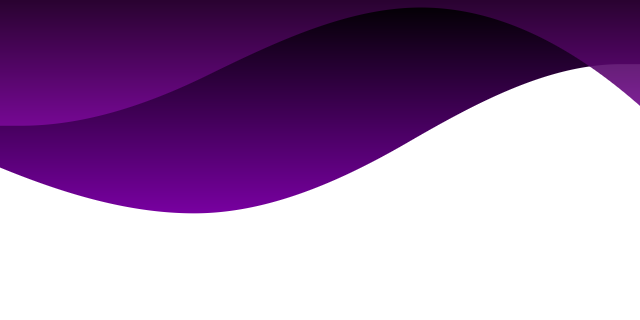
Reproduce this background procedurally as a WebGL 1 fragment shader.

```glsl
precision highp float;
// Two overlapping purple waves hang from the top edge over a white ground.
// Each lower edge is a smooth Hermite curve through four knots, and each
// wave has a vertical gradient; the upper one is slightly translucent.

uniform vec2 u_resolution;

const vec3 WHITE = vec3(1.0);
const vec3 BLACK = vec3(0.0);
const vec3 VIOLET = vec3(0.47, 0.0, 0.63);
const vec3 PLUM_DARK = vec3(0.18, 0.01, 0.21);
const vec3 PLUM_LIGHT = vec3(0.48, 0.033, 0.60);
const float VEIL_OPACITY = 0.9;

// Cubic between two knots, each holding (x, depth, slope); flat outside.
float hermite(float x, vec3 a, vec3 b) {
  float width = b.x - a.x;
  float t = clamp((x - a.x) / width, 0.0, 1.0);
  float s = 1.0 - t;
  float blend = t * t * (3.0 - 2.0 * t);
  return mix(a.y, b.y, blend) + width * t * s * (a.z * s - b.z * t);
}

// Depth below the top edge of a curve through four knots.
float wave(float x, vec3 a, vec3 b, vec3 c, vec3 d) {
  if (x < b.x) return hermite(x, a, b);
  if (x < c.x) return hermite(x, b, c);
  return hermite(x, c, d);
}

float backEdge(float x) {
  return wave(x, vec3(0.0, 0.5235, 0.41), vec3(0.607, 0.6667, 0.0),
              vec3(1.276, 0.444, -0.58), vec3(1.94, 0.2005, 0.0));
}

float frontEdge(float x) {
  return wave(x, vec3(0.065, 0.393, 0.0), vec3(0.651, 0.234, -0.49),
              vec3(1.315, 0.0235, 0.0), vec3(2.0, 0.331, 0.88));
}

// Antialiased coverage above an edge, corrected for the edge's slope.
float coverage(float depth, float edge, float slope, float pixel) {
  float dist = (edge - depth) / sqrt(1.0 + slope * slope);
  return clamp(dist / pixel + 0.5, 0.0, 1.0);
}

void main() {
  // The canvas spans two units across and one unit down.
  vec2 uv = gl_FragCoord.xy / u_resolution;
  float x = 2.0 * uv.x;
  float depth = 1.0 - uv.y;
  float pixel = 1.0 / u_resolution.y;
  float delta = 0.002;

  // Back wave: black to violet.
  float back = backEdge(x);
  float backSlope = (backEdge(x + delta) - back) / delta;
  vec3 backColor = mix(BLACK, VIOLET, clamp(depth / 0.6667, 0.0, 1.0));
  vec3 color = mix(WHITE, backColor, coverage(depth, back, backSlope, pixel));

  // Front wave: translucent plum veil.
  float front = frontEdge(x);
  float frontSlope = (frontEdge(x + delta) - front) / delta;
  vec3 frontColor = mix(PLUM_DARK, PLUM_LIGHT, clamp(depth / 0.393, 0.0, 1.0));
  float veil = VEIL_OPACITY * coverage(depth, front, frontSlope, pixel);
  color = mix(color, frontColor, veil);

  gl_FragColor = vec4(color, 1.0);
}
```
